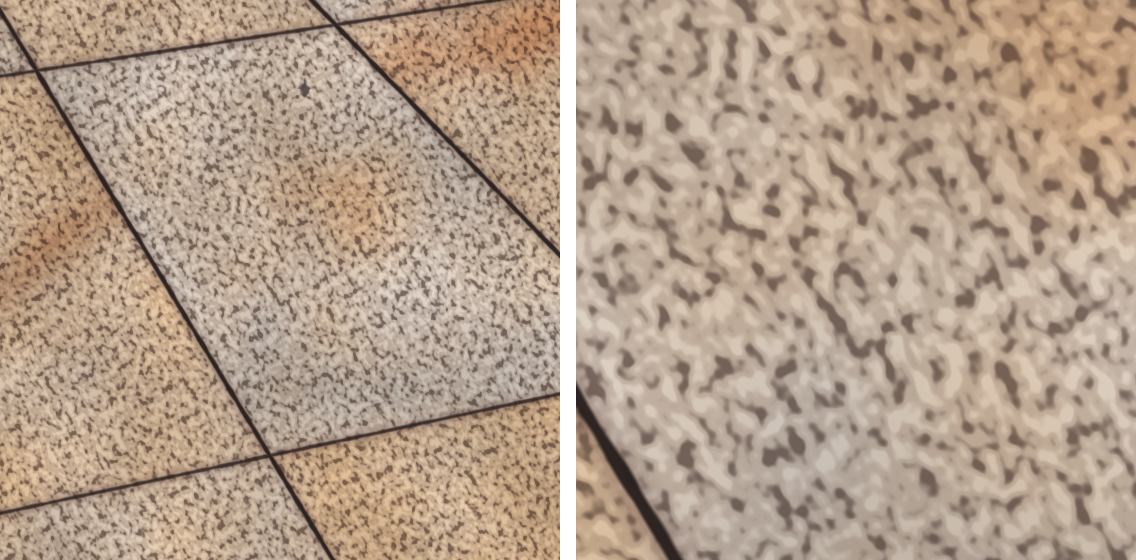
Left, the full canvas; right, a detail of the centre.
Write a WebGL 2 fragment shader that draws this texture.

```glsl
#version 300 es
precision highp float;
// Speckled granite paving slabs in perspective, with dark joints and rusty stains.

#define GRAIN_SCALE 84.0
#define GRAIN_STRETCH 0.78
#define JOINT_SIDE 0.0039   // half width of the steep joints
#define JOINT_CROSS 0.0030  // half width of the flat joints
#define JOINT_SHADE 0.011   // reach of the grime beside a joint
#define STAIN_SCALE 4.5
#define SLAB_WARMTH 0.50

uniform vec2 u_resolution;
out vec4 fragColor;

const vec3 STONE = vec3(0.745, 0.677, 0.620);
const vec3 PALE = vec3(0.840, 0.785, 0.730);
const vec3 DARK = vec3(0.455, 0.385, 0.350);
const vec3 JOINT = vec3(0.150, 0.115, 0.110);
const vec3 GRIME = vec3(0.400, 0.300, 0.280);
const vec3 GREY_TINT = vec3(0.98, 1.00, 1.02);
const vec3 WARM_TINT = vec3(1.02, 0.93, 0.80);
const vec3 RUST_TINT = vec3(0.90, 0.76, 0.67);

// Slab coordinates to canvas: one slab is the unit square, v runs downwards.
const mat3 SLAB_TO_CANVAS = mat3(
  0.5596,  0.1230,  0.0429,
  0.2760, -0.7419, -0.2921,
  0.0651,  0.8737,  1.0);

float hash(vec2 cell) {
  vec3 h = fract(cell.xyx * vec3(0.1031, 0.1030, 0.0973));
  h += dot(h, h.yzx + 33.33);
  return fract((h.x + h.y) * h.z);
}

float cornerRamp(vec2 cell, vec2 corner, vec2 f) {
  float angle = 6.2832 * hash(cell + corner);
  return dot(vec2(cos(angle), sin(angle)), f - corner);
}

float gradientNoise(vec2 p) {
  vec2 cell = floor(p), f = fract(p);
  vec2 w = f * f * f * (f * (f * 6.0 - 15.0) + 10.0);
  float low = mix(cornerRamp(cell, vec2(0, 0), f), cornerRamp(cell, vec2(1, 0), f), w.x);
  float high = mix(cornerRamp(cell, vec2(0, 1), f), cornerRamp(cell, vec2(1, 1), f), w.x);
  return mix(low, high, w.y);
}

// Soft smear around the segment a-b.
float smear(vec2 p, vec2 a, vec2 b, float radius) {
  vec2 ab = b - a;
  float t = clamp(dot(p - a, ab) / dot(ab, ab), 0.0, 1.0);
  float d = length(p - a - ab * t) / radius;
  return exp(-d * d);
}

// Mineral grains: two octaves, drawn out along the slope of the slabs.
vec3 granite(vec2 p) {
  vec2 along = vec2(0.50, -0.866);
  vec2 q = vec2(dot(p, along.yx * vec2(-1, 1)), dot(p, along) * GRAIN_STRETCH);
  q += 0.004 * vec2(gradientNoise(p * 23.0), gradientNoise(p * 23.0 + 61.0));
  q = q * GRAIN_SCALE + 200.0;
  float grain = gradientNoise(q) + 0.6 * gradientNoise(q * 1.9 + 37.0);
  grain += 0.16 * gradientNoise(p * 14.0 + 9.0);
  vec3 color = mix(STONE, PALE, smoothstep(0.0, 0.42, grain));
  return mix(color, DARK, smoothstep(0.04, 0.52, -grain));
}

// Broad discolouration, differing from slab to slab.
vec3 stain(vec3 color, vec2 p, vec2 slab) {
  vec2 q = p * STAIN_SCALE + slab * 17.0 + 80.0;
  float cloud = gradientNoise(q) + 0.5 * gradientNoise(q * 2.1 + 5.0);
  float warmth = SLAB_WARMTH * mod(slab.x + slab.y, 2.0) + 0.18 + 0.55 * cloud;
  warmth += 0.25 * step(0.5, slab.y);
  warmth += 0.85 * smear(p, vec2(0.56, 0.67), vec2(0.64, 0.62), 0.085) * step(abs(slab.x), 0.5);
  color *= mix(GREY_TINT, WARM_TINT, clamp(warmth, 0.0, 1.0));
  float rust = 0.55 * smear(p, vec2(0.0, 0.48), vec2(0.19, 0.64), 0.045) * step(slab.x, -0.5);
  rust += 0.75 * smear(p, vec2(0.74, 0.91), vec2(1.0, 0.95), 0.075) * step(0.5, slab.x);
  rust += 0.30 * smear(p, vec2(0.56, 0.67), vec2(0.64, 0.62), 0.075) * step(abs(slab.x), 0.5);
  color *= mix(vec3(1.0), RUST_TINT, clamp(rust * (1.0 + cloud), 0.0, 1.0));
  return color * (1.0 + 0.14 * gradientNoise(p * 5.0 + 43.0));
}

void main() {
  vec2 p = gl_FragCoord.xy / u_resolution;
  float pixel = 1.0 / min(u_resolution.x, u_resolution.y);

  // Find the slab, and the canvas distance to its nearest joints.
  vec3 h = inverse(SLAB_TO_CANVAS) * vec3(p, 1.0);
  vec2 uv = h.xy / h.z;
  vec2 slab = floor(uv);
  vec2 slopeX = dFdx(uv) * u_resolution.x;
  vec2 slopeY = dFdy(uv) * u_resolution.y;
  vec2 edge = abs(uv - round(uv)) / sqrt(slopeX * slopeX + slopeY * slopeY);
  edge += 0.0016 * vec2(gradientNoise(p * 45.0), gradientNoise(p * 45.0 + 71.0));

  vec3 color = stain(granite(p), p, slab);

  // Small dark chip.
  vec2 chip = abs(p - vec2(0.544, 0.842)) / vec2(0.012, 0.019);
  float chipShape = chip.x + chip.y + 0.5 * gradientNoise(p * 110.0);
  color = mix(color, vec3(0.29, 0.26, 0.26), 0.85 * (1.0 - smoothstep(0.6, 1.1, chipShape)));

  // Grime beside the joints, then the dark gaps.
  vec2 halfWidth = vec2(JOINT_SIDE, JOINT_CROSS);
  vec2 grime = exp(-edge * edge / (JOINT_SHADE * JOINT_SHADE));
  color = mix(color, GRIME, 0.38 * max(grime.x, grime.y));
  vec2 soft = vec2(0.0013 + 0.6 * pixel);
  vec2 gap = 1.0 - smoothstep(halfWidth - soft, halfWidth + soft, edge);
  color = mix(color, JOINT, max(0.94 * gap.x, 0.80 * gap.y));

  fragColor = vec4(color, 1.0);
}
```
